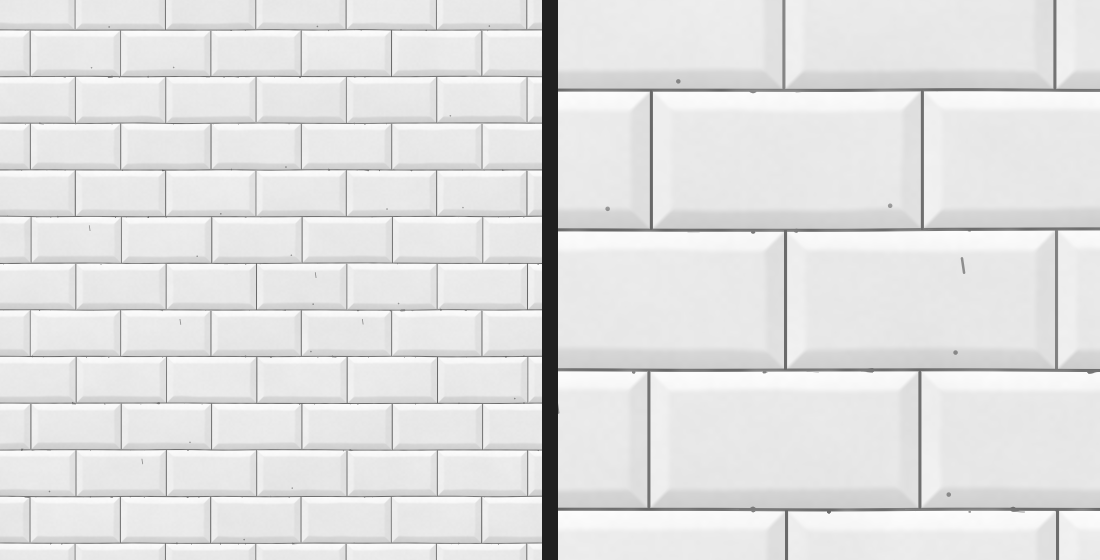
Left: the whole. Right: its middle third, enlarged.
Reproduce this texture procedurally as a Shadertoy shader.

```glsl
#define GRID vec2(6.0, 12.0)      // tiles across and down
#define SHIFT vec2(0.339, 0.359)  // position of the first joints, in tiles
#define TILE vec2(1.9375, 1.0)    // tile size, in row heights
#define BEVEL 0.145               // bevel width
#define JOINT 0.011               // half width of a joint
#define WOBBLE 0.016              // unevenness of the laying
#define FACE 0.912
#define TOP_LIGHT 0.985
#define BOTTOM_SHADE 0.805
#define GROUT 0.40
#define WEAR 0.3                  // share of tiles with a speck

float hash(vec2 p) {
    return fract(sin(dot(p, vec2(127.1, 311.7))) * 43758.5453);
}

// Value noise that wraps after one canvas
float noise(vec2 uv, vec2 period) {
    vec2 p = uv * period, i = floor(p), f = fract(p);
    f = f * f * (3.0 - 2.0 * f);
    vec2 a = mod(i, period), b = mod(i + 1.0, period);
    return mix(mix(hash(a), hash(vec2(b.x, a.y)), f.x),
               mix(hash(vec2(a.x, b.y)), hash(b), f.x), f.y);
}

float segment(vec2 p, vec2 a, vec2 b) {
    vec2 d = b - a;
    return length(p - a - d * clamp(dot(p - a, d) / dot(d, d), 0.0, 1.0));
}

float cover(float dist, float halfWidth, float px) {
    return clamp((halfWidth - dist) / px + 0.5, 0.0, 1.0);
}

void mainImage(out vec4 fragColor, in vec2 fragCoord) {
    vec2 uv = fragCoord / iResolution.xy;
    float px = GRID.y / iResolution.y;

    // Running bond with slightly uneven rows
    vec2 cell = uv * GRID - SHIFT;
    cell.y += WOBBLE * (noise(uv, vec2(12.0, 24.0)) - 0.5);
    float row = mod(floor(cell.y), GRID.y);
    cell.x -= 0.5 * mod(row, 2.0);
    cell.x += WOBBLE * (hash(vec2(row, 4.7)) - 0.5);
    vec2 id = vec2(mod(floor(cell.x), GRID.x), row);
    vec2 p = fract(cell) * TILE;

    // Distances to the sides
    vec2 far = TILE - p;
    vec2 near = min(p, far);
    float edge = min(near.x, near.y);

    // Glazed face with faint clouds
    float clouds = noise(uv, vec2(18.0, 24.0)) + 0.5 * noise(uv, vec2(48.0, 60.0)) - 0.75;
    float shade = FACE + 0.012 * clouds + 0.012 * (hash(id + 3.1) - 0.5);
    shade += 0.012 * (p.y - 0.5);

    // Mitred bevels lit from above
    float depth = clamp(edge / BEVEL, 0.0, 1.0);
    float upper = mix(TOP_LIGHT, TOP_LIGHT - 0.02, depth);
    float lower = mix(BOTTOM_SHADE, BOTTOM_SHADE + 0.035, depth);
    float level = p.y > 0.5 * TILE.y ? upper : lower;
    float upright = p.x < 0.5 * TILE.x ? 0.935 : 0.875;
    float miter = smoothstep(-0.025, 0.025, near.y - near.x);
    float bevel = mix(level, upright, miter) + 0.015 * clouds;
    float rim = BEVEL + 0.02 * (noise(uv, vec2(30.0, 48.0)) - 0.5);
    shade = mix(bevel, shade, smoothstep(rim - 0.03, rim + 0.03, edge));
    shade += 0.01 * (noise(uv, vec2(248.0, 256.0)) - 0.5);

    // Small pits near the lower rim
    vec2 pit = vec2(0.1 + 1.7 * hash(id + 8.3), 0.06 + 0.14 * hash(id + 5.9));
    float pitted = step(hash(id + 1.7), WEAR);
    shade -= 0.3 * pitted * cover(length(p - pit), 0.016, px);

    // Rare short scratches
    vec2 nick = vec2(1.25 + 0.3 * hash(id + 2.3), 0.7);
    float scratch = cover(segment(p, nick, nick + vec2(-0.015, 0.1)), 0.009, px);
    shade -= 0.35 * step(hash(id + 6.1), 0.06) * scratch;

    // Joints, with uneven dirt and chipped edges
    float dirt = noise(uv, vec2(90.0, 96.0));
    float chip = 0.016 * smoothstep(0.86, 1.0, noise(uv, vec2(150.0, 144.0)));
    float side = step(0.5 * TILE.x, p.x);
    float jointId = mod(id.x + side, GRID.x);
    float strength = 0.75 + 0.25 * hash(vec2(jointId, row + 9.4));
    float across = cover(near.y, JOINT + chip, px) * (0.75 + 0.25 * dirt);
    float upDown = cover(near.x, JOINT, px) * strength;
    shade = mix(shade, GROUT, max(across, upDown));

    fragColor = vec4(vec3(clamp(shade, 0.0, 1.0)), 1.0);
}
```
